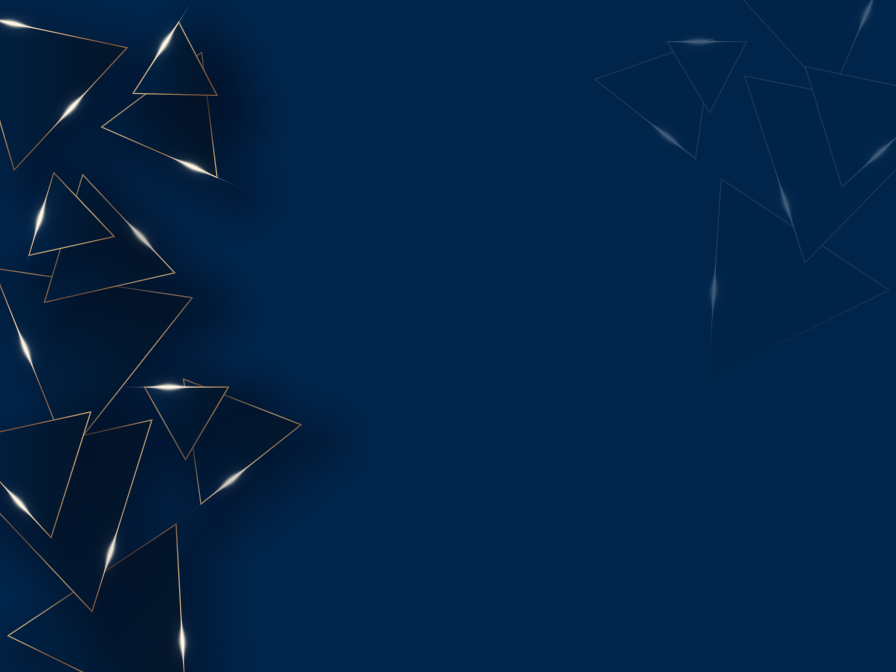
Give the GLSL for this background, as a Shadertoy shader.

```glsl
#define NAVY vec3(0.0, 0.142, 0.29)
#define FILL_DARK vec3(0.012, 0.085, 0.17)
#define SHADOW_TINT vec3(0.01, 0.05, 0.13)
#define COPPER vec3(0.50, 0.33, 0.22)
#define GOLD vec3(0.80, 0.66, 0.48)
#define SPARK vec3(1.0, 0.96, 0.89)
#define SILVER vec3(0.45, 0.53, 0.62)
#define LINE_WIDTH 0.0020
#define SHADOW_SHIFT vec2(0.030, -0.026)
#define SHADOW_BLUR 0.085
#define SHADOW_DEPTH 0.52
#define SPARK_SIZE vec2(0.036, 0.0055)

float segmentDistance(vec2 p, vec2 a, vec2 b) {
    vec2 ab = b - a;
    return length(p - a - ab * clamp(dot(p - a, ab) / dot(ab, ab), 0.0, 1.0));
}

float edgeSide(vec2 p, vec2 a, vec2 b) {
    return (b.x - a.x) * (p.y - a.y) - (b.y - a.y) * (p.x - a.x);
}

// Signed distance, negative inside, for either winding
float triangleDistance(vec2 p, vec2 a, vec2 b, vec2 c) {
    float d = min(segmentDistance(p, a, b),
              min(segmentDistance(p, b, c), segmentDistance(p, c, a)));
    float winding = sign(edgeSide(c, a, b));
    float inner = min(edgeSide(p, a, b) * winding,
                  min(edgeSide(p, b, c) * winding, edgeSide(p, c, a) * winding));
    return inner > 0.0 ? -d : d;
}

// Lens-shaped glint at fraction t of the edge ab
float sparkle(vec2 p, vec2 a, vec2 b, float t) {
    vec2 along = normalize(b - a);
    vec2 q = p - mix(a, b, t);
    float u = dot(q, along) / SPARK_SIZE.x;
    float v = dot(q, vec2(-along.y, along.x)) / SPARK_SIZE.y;
    float taper = exp(-2.5 * u * u);
    float core = exp(-1.6 * v * v / (taper * taper + 0.03)) * exp(-0.9 * u * u);
    float halo = 0.12 * exp(-2.0 * u * u - 0.22 * v * v);
    return min(core + halo, 1.0);
}

float outline(float d) {
    float pixel = 1.0 / iResolution.y;
    return clamp((0.5 * (LINE_WIDTH + pixel) - abs(d)) / pixel, 0.0, 1.0);
}

float inside(float d) {
    return clamp(0.5 - d * iResolution.y, 0.0, 1.0);
}

// Shaded plate with soft shadow, metal rim and a glint on edge ab
void goldTriangle(inout vec3 col, vec2 p, vec2 a, vec2 b, vec2 c, float t) {
    float shadowDist = triangleDistance(p - SHADOW_SHIFT, a, b, c);
    float shade = 1.0 - smoothstep(-0.5 * SHADOW_BLUR, SHADOW_BLUR, shadowDist);
    col = mix(col, SHADOW_TINT, SHADOW_DEPTH * shade);

    float d = triangleDistance(p, a, b, c);
    float left = min(a.x, min(b.x, c.x));
    float right = max(a.x, max(b.x, c.x));
    float ramp = smoothstep(left, right, p.x);
    col = mix(col, mix(NAVY * 0.88, FILL_DARK, ramp), inside(d));

    float sheen = 0.5 + 0.5 * sin(32.0 * (p.x - 0.7 * p.y) + 9.0 * a.x);
    col = mix(col, mix(COPPER, GOLD, sheen), 0.85 * outline(d));
    col = mix(col, SPARK, sparkle(p, a, b, t));
}

// Flat ghosted plate with a dim rim
void ghostTriangle(inout vec3 col, vec2 p, vec2 a, vec2 b, vec2 c, float t) {
    float d = triangleDistance(p, a, b, c);
    col = mix(col, NAVY * 0.98, inside(d));
    float fade = smoothstep(0.42, 0.62, p.y);
    col = mix(col, SILVER, 0.17 * fade * outline(d));
    col = mix(col, SILVER, 0.5 * sparkle(p, a, b, t));
}

void mainImage(out vec4 fragColor, in vec2 fragCoord) {
    vec2 p = fragCoord / iResolution.y;
    vec3 col = NAVY;

    // Ghosted group, upper right, back to front
    ghostTriangle(col, p, vec2(0.885, 0.882), vec2(1.035, 0.764), vec2(1.061, 0.943), 0.72);
    ghostTriangle(col, p, vec2(0.993, 0.938), vec2(1.111, 0.938), vec2(1.056, 0.832), 0.40);
    ghostTriangle(col, p, vec2(1.319, 1.049), vec2(1.236, 0.856), vec2(1.063, 1.049), 0.36);
    ghostTriangle(col, p, vec2(1.073, 0.734), vec2(1.054, 0.436), vec2(1.323, 0.568), 0.56);
    ghostTriangle(col, p, vec2(1.108, 0.887), vec2(1.198, 0.609), vec2(1.410, 0.826), 0.68);
    ghostTriangle(col, p, vec2(1.403, 0.858), vec2(1.253, 0.722), vec2(1.198, 0.901), 0.63);

    // Gold group, left side, back to front
    vec2 tip = vec2(0.189, 0.929), corner = vec2(-0.047, 0.979);
    goldTriangle(col, p, tip, vec2(0.021, 0.747), corner, 0.49);
    col = mix(col, SPARK, sparkle(p, corner, tip, 0.28));
    goldTriangle(col, p, vec2(0.151, 0.811), vec2(0.323, 0.736), vec2(0.300, 0.922), 0.79);
    goldTriangle(col, p, vec2(0.198, 0.861), vec2(0.266, 0.967), vec2(0.323, 0.858), 0.70);
    goldTriangle(col, p, vec2(-0.010, 0.601), vec2(0.101, 0.323), vec2(0.286, 0.557), 0.43);
    goldTriangle(col, p, vec2(0.123, 0.740), vec2(0.260, 0.594), vec2(0.066, 0.550), 0.63);
    goldTriangle(col, p, vec2(0.043, 0.620), vec2(0.080, 0.743), vec2(0.170, 0.648), 0.45);
    goldTriangle(col, p, vec2(0.448, 0.368), vec2(0.299, 0.250), vec2(0.273, 0.436), 0.70);
    goldTriangle(col, p, vec2(0.215, 0.424), vec2(0.340, 0.424), vec2(0.276, 0.316), 0.29);
    goldTriangle(col, p, vec2(0.262, 0.220), vec2(0.278, -0.076), vec2(0.012, 0.054), 0.59);
    goldTriangle(col, p, vec2(0.226, 0.375), vec2(0.137, 0.090), vec2(-0.069, 0.309), 0.69);
    goldTriangle(col, p, vec2(-0.057, 0.345), vec2(0.076, 0.200), vec2(0.135, 0.387), 0.64);

    fragColor = vec4(col, 1.0);
}
```
